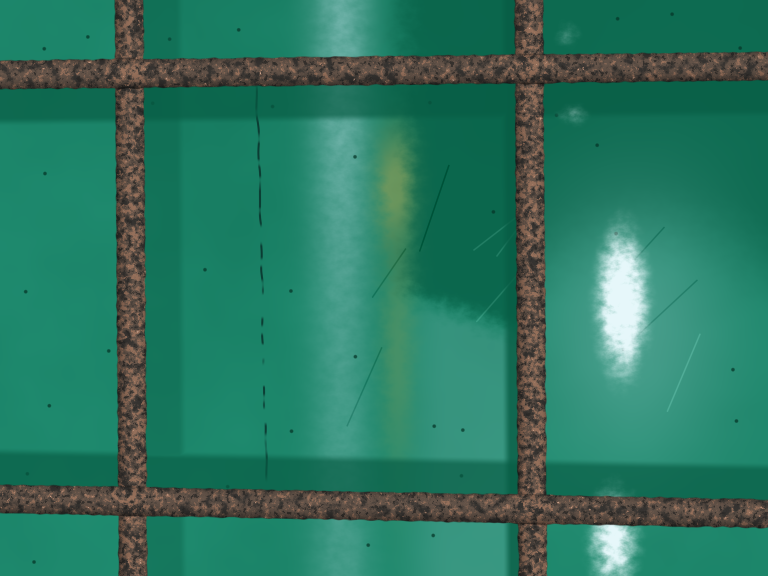
Give the GLSL for this texture, as a Shadertoy shader.

```glsl
// Rusty welded steel grid over a glossy green painted panel with soft reflections.

const vec3 GREEN_DARK = vec3(0.03, 0.38, 0.28);
const vec3 GREEN_MID = vec3(0.13, 0.56, 0.45);
const vec3 SHEEN = vec3(0.52, 0.75, 0.73);
const vec3 GLARE = vec3(0.90, 0.97, 0.98);
const vec3 OCHRE = vec3(0.52, 0.62, 0.36);
const vec3 RUST_DARK = vec3(0.20, 0.19, 0.18);
const vec3 RUST_MID = vec3(0.37, 0.31, 0.27);
const vec3 RUST_LIGHT = vec3(0.56, 0.42, 0.34);
const float BAR_HALF = 0.0248;

vec2 hash2(vec2 p) {
    vec3 q = fract(p.xyx * vec3(0.1031, 0.1030, 0.0973));
    q += dot(q, q.yzx + 33.33);
    return fract((q.xx + q.yz) * q.zy);
}

float corner(vec2 cell, vec2 offset, vec2 f) {
    float angle = 6.2832 * hash2(cell + offset).x;
    return dot(vec2(cos(angle), sin(angle)), f - offset);
}

// Gradient noise, roughly -0.7 to 0.7
float noise(vec2 p) {
    vec2 i = floor(p), f = fract(p);
    vec2 u = f * f * f * (f * (f * 6.0 - 15.0) + 10.0);
    return mix(mix(corner(i, vec2(0, 0), f), corner(i, vec2(1, 0), f), u.x),
               mix(corner(i, vec2(0, 1), f), corner(i, vec2(1, 1), f), u.x), u.y);
}

float fbm(vec2 p) {
    float sum = 0.0, amp = 0.65;
    for (int i = 0; i < 4; i++) {
        sum += amp * noise(p);
        p = mat2(1.6, 1.2, -1.2, 1.6) * p + 7.3;
        amp *= 0.55;
    }
    return sum;
}

float glow(vec2 p, vec2 center, vec2 radius) {
    vec2 q = (p - center) / radius;
    return exp(-dot(q, q));
}

float segment(vec2 p, vec2 a, vec2 b) {
    vec2 d = b - a;
    return length(p - a - d * clamp(dot(p - a, d) / dot(d, d), 0.0, 1.0));
}

// Slightly tilted bar centre lines, index 0 or 1
float columnX(float i, float y) { return 0.231 - 0.007 * y + 0.694 * i; }
float rowY(float j, float x) { return mix(0.134 - 0.0195 * x, 0.870 + 0.0113 * x, j); }

float barShadow(float inward, float reach) {
    return smoothstep(0.0, 0.012, inward) * smoothstep(reach + 0.008, reach - 0.008, inward);
}

vec3 rust(vec2 p, float across, float warmth) {
    float grain = fbm(p * 48.0), pits = fbm(p * 105.0 + 31.0);
    vec3 color = mix(RUST_DARK, RUST_MID, smoothstep(-0.35, 0.05, grain));
    color = mix(color, RUST_LIGHT, smoothstep(0.0, 0.35, pits + 0.5 * grain + warmth));
    color = mix(color, RUST_DARK * 0.8, 0.8 * smoothstep(0.12, 0.35, -pits));
    color += 0.25 * smoothstep(0.38, 0.6, pits);
    float roundness = sqrt(max(1.0 - across * across, 0.0));
    return color * (0.58 + 0.45 * roundness + 0.12 * across);
}

vec3 paint(vec2 p, float ripple) {
    float right = smoothstep(0.0, 0.02, p.x - columnX(1.0, p.y));
    // Broad dark and light reflections, with wavy borders
    float border = p.y - 0.488 + 0.33 * (p.x - 0.72) + 0.02 * ripple;
    float darkMiddle = smoothstep(-0.015, 0.025, border)
                     * smoothstep(0.65, 0.74, p.x + 0.03 * ripple) * (1.0 - right);
    float arch = p.y - 0.60 + 1.6 * pow(p.x - 1.14, 2.0) + 0.02 * ripple;
    float darkRight = right * smoothstep(-0.10, 0.10, arch);
    float tone = 0.82 + 0.22 * fbm(p * 3.0);
    tone -= 0.22 * smoothstep(0.22, 0.26, p.x) * (1.0 - right) * smoothstep(0.1, 0.9, p.y);
    tone *= (1.0 - 0.8 * darkMiddle) * (1.0 - 0.75 * darkRight);
    vec3 color = mix(GREEN_DARK, GREEN_MID, clamp(tone, 0.0, 1.0));

    float stripe = glow(vec2(p.x, 0), vec2(0.593, 0), vec2(0.052, 1));
    float sheen = stripe * mix(0.38, 0.68, smoothstep(0.3, 0.9, p.y)) * (1.0 + 0.4 * ripple);
    float lowCorner = (1.0 - right) * smoothstep(0.66, 0.78, p.x) * smoothstep(0.01, -0.04, border);
    sheen += 0.26 * lowCorner + 0.42 * right * glow(p, vec2(1.10, 0.43), vec2(0.17, 0.24));
    color = mix(color, SHEEN, clamp(sheen, 0.0, 0.9));

    vec2 wavy = p + 0.012 * ripple;
    float ochre = glow(wavy, vec2(0.685, 0.68), vec2(0.032, 0.09))
                + 0.5 * glow(wavy, vec2(0.69, 0.40), vec2(0.028, 0.22));
    return mix(color, OCHRE, 0.75 * min(ochre, 1.0));
}

// Dark broken crack, pale scratches and scattered specks
vec3 addWear(vec3 color, vec2 p, float aa) {
    float crackX = mix(0.468, 0.442, p.y) + 0.004 * noise(vec2(p.y * 22.0, 1.5));
    float crack = smoothstep(0.0012 + aa, 0.0006, abs(p.x - crackX));
    crack *= smoothstep(-0.2, 0.1, noise(vec2(p.y * 38.0, 7.4)) + 0.25 * abs(p.y - 0.5));
    crack *= smoothstep(0.16, 0.18, p.y) * smoothstep(0.86, 0.84, p.y);
    color = mix(color, vec3(0.03, 0.17, 0.15), 0.8 * crack);
    for (float k = 0.0; k < 9.0; k++) {
        vec2 start = vec2(0.52, 0.24) + vec2(0.72, 0.36) * hash2(vec2(k, 4.0));
        vec2 run = vec2(0.05, 0.07) + 0.08 * hash2(vec2(k, 9.0));
        float line = smoothstep(0.0008 + aa, 0.0, segment(p, start, start + run));
        color += 0.09 * line * (mod(k, 2.0) * 2.0 - 1.0);
    }
    vec2 cell = floor(p * 9.0), h = hash2(cell + 5.0);
    float speck = length(fract(p * 9.0) - 0.2 - 0.6 * h) / 9.0;
    float shown = step(0.66, hash2(cell + 17.0).x);
    return mix(color, GREEN_DARK * 0.55, 0.75 * shown * smoothstep(0.0028 + aa, 0.0015, speck));
}

void mainImage(out vec4 fragColor, in vec2 fragCoord) {
    vec2 p = fragCoord / iResolution.y;
    float aa = 1.0 / iResolution.y;
    float ripple = fbm(p * vec2(38.0, 50.0));
    vec3 color = addWear(paint(p, ripple), p, aa);

    // Shadows fall towards the central opening
    for (float i = 0.0; i < 2.0; i++) {
        float side = 1.0 - 2.0 * i;
        float row = barShadow((p.y - rowY(i, p.x)) * side, 0.082);
        float column = barShadow((p.x - columnX(i, p.y)) * side, mix(0.088, 0.044, i));
        color = mix(color, GREEN_DARK * 0.95, max(0.68 * row, mix(0.38, 0.8, i) * column));
    }

    // Rippled lamp reflections
    float lamp = 1.25 * glow(p, vec2(1.08, 0.475), vec2(0.043, 0.12))
               + 0.9 * glow(p, vec2(1.065, 0.06), vec2(0.045, 0.09))
               + 0.4 * glow(p, vec2(0.995, 0.80), vec2(0.035, 0.025))
               + 0.35 * glow(p, vec2(0.985, 0.94), vec2(0.03, 0.03));
    color = mix(color, GLARE, smoothstep(0.15, 1.0, lamp * (1.0 + 0.7 * ripple)));

    // Bars: columns first, rows over them, warmer rust at the welds
    float rough = 0.0025 * noise(p * 65.0);
    for (float i = 0.0; i < 2.0; i++) {
        float d = p.x - columnX(i, p.y);
        float cover = smoothstep(aa, -aa, abs(d) - BAR_HALF + rough);
        color = mix(color, rust(p, d / BAR_HALF, 0.06), cover);
    }
    for (float j = 0.0; j < 2.0; j++) {
        float d = p.y - rowY(j, p.x), weld = 0.0;
        for (float i = 0.0; i < 2.0; i++)
            weld += glow(p, vec2(columnX(i, p.y), rowY(j, p.x)), vec2(0.035));
        float cover = smoothstep(aa, -aa, abs(d) - BAR_HALF - 0.003 * weld + rough);
        color = mix(color, rust(p, d / BAR_HALF, 0.22 * weld - 0.08), cover);
    }
    fragColor = vec4(color, 1.0);
}
```
